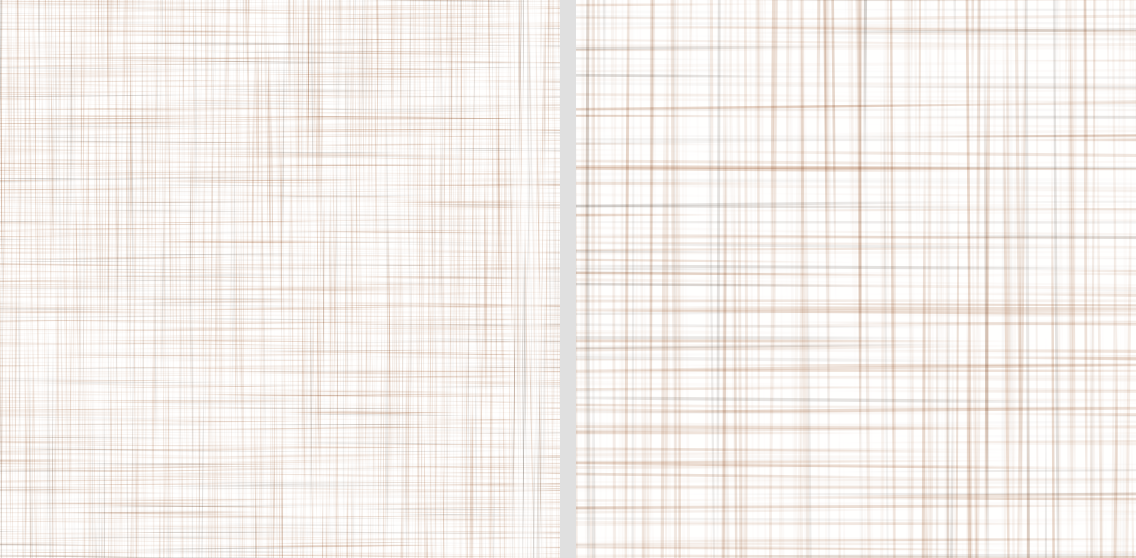
Left, the full canvas; right, a detail of the centre.
This texture is drawn by a Shadertoy shader. Its source:

```glsl
const vec3 PAPER = vec3(1.0, 0.999, 0.998);
const vec3 TAN_INK = vec3(0.74, 0.56, 0.43);
const vec3 GREY_INK = vec3(0.60, 0.57, 0.54);
const float GREY_SHARE = 0.2;
const int LAYERS = 12;
const float FIRST_ROWS = 32.0;     // rows per canvas in the first layer
const float ROWS_STEP = 3.7;       // extra rows in each further layer
const float THREAD_LENGTH = 0.54;
const float THREAD_WIDTH = 0.0016;
const float FAINT = 0.04;
const float STRONG = 0.30;
const float TILT = 0.011;
const float GAP_X = 0.945;         // sparse upright band
const float GAP_WIDTH = 0.05;

vec4 hash4(vec3 p) {
    float n = dot(p, vec3(12.99, 78.23, 37.72));
    return fract(sin(n + vec4(0.0, 1.7, 3.1, 5.3)) * 43758.5);
}

float valueNoise(vec2 p, float seed) {
    vec2 i = floor(p), f = fract(p);
    f = f * f * (3.0 - 2.0 * f);
    float low = mix(hash4(vec3(i, seed)).x, hash4(vec3(i + vec2(1, 0), seed)).x, f.x);
    float high = mix(hash4(vec3(i + vec2(0, 1), seed)).x, hash4(vec3(i + 1.0, seed)).x, f.x);
    return mix(low, high, f.y);
}

// Exact pixel coverage of a band centred on zero
float bandCoverage(float d, float width, float pixel) {
    float top = min(d + 0.5 * pixel, 0.5 * width);
    float bottom = max(d - 0.5 * pixel, -0.5 * width);
    return max(top - bottom, 0.0) / pixel;
}

// p.x runs along the threads, p.y across them
vec3 weave(vec3 color, vec2 p, float seed, bool upright, float pixel) {
    float patchiness = mix(0.7, 1.3, valueNoise(p * vec2(3.0, 15.0), seed + 0.5));
    for (int layer = 0; layer < LAYERS; layer++) {
        float rows = FIRST_ROWS + ROWS_STEP * float(layer);
        float layerSeed = seed + float(layer) * 3.7;
        float baseRow = floor(p.y * rows);
        for (int k = -1; k <= 1; k++) {
            float row = baseRow + float(k);
            float shift = hash4(vec3(row, 7.0, layerSeed)).x;
            float along = p.x / THREAD_LENGTH + shift;
            float cell = floor(along);
            vec4 shape = hash4(vec3(row, cell + 20.0, layerSeed));
            vec4 tone = hash4(vec3(row, cell + 50.0, layerSeed));

            // Near the gap, upright threads lean more and print darker
            float center = (row + shape.x) / rows;
            float inGap = upright ? 1.0 - smoothstep(0.0, GAP_WIDTH, abs(center - GAP_X)) : 0.0;
            float s = fract(along) - 0.5;
            float slope = (shape.y - 0.5) * 2.0 * TILT * (1.0 + inGap);
            float d = p.y - center - slope * s * THREAD_LENGTH;

            // Ends thin out and fade
            float extent = mix(0.3, 0.5, shape.z);
            float taper = smoothstep(0.0, 0.7, 1.0 - abs(s) / extent);
            float width = THREAD_WIDTH * mix(0.75, 1.25, shape.w) * mix(0.6, 1.0, taper);
            float strength = (FAINT + STRONG * tone.x * tone.x) * patchiness;
            strength *= taper * (1.0 + 0.35 * inGap);

            vec3 ink = tone.y < GREY_SHARE + 0.3 * inGap ? GREY_INK : TAN_INK;
            ink += 0.06 * (tone.z - 0.5);
            float alpha = strength * bandCoverage(d, width, pixel);
            color *= mix(vec3(1.0), ink, alpha);
        }
    }
    return color;
}

void mainImage(out vec4 fragColor, in vec2 fragCoord) {
    vec2 uv = fragCoord / iResolution.y;
    float pixel = 1.0 / iResolution.y;

    // Level threads fade inside the gap, upright ones cross them
    vec3 level = weave(vec3(1.0), uv, 3.0, false, pixel);
    float outsideGap = smoothstep(0.2 * GAP_WIDTH, GAP_WIDTH, abs(uv.x - GAP_X));
    level = mix(vec3(1.0), level, mix(0.45, 1.0, outsideGap));
    vec3 upright = weave(vec3(1.0), uv.yx, 61.0, true, pixel);

    fragColor = vec4(PAPER * level * upright, 1.0);
}
```
